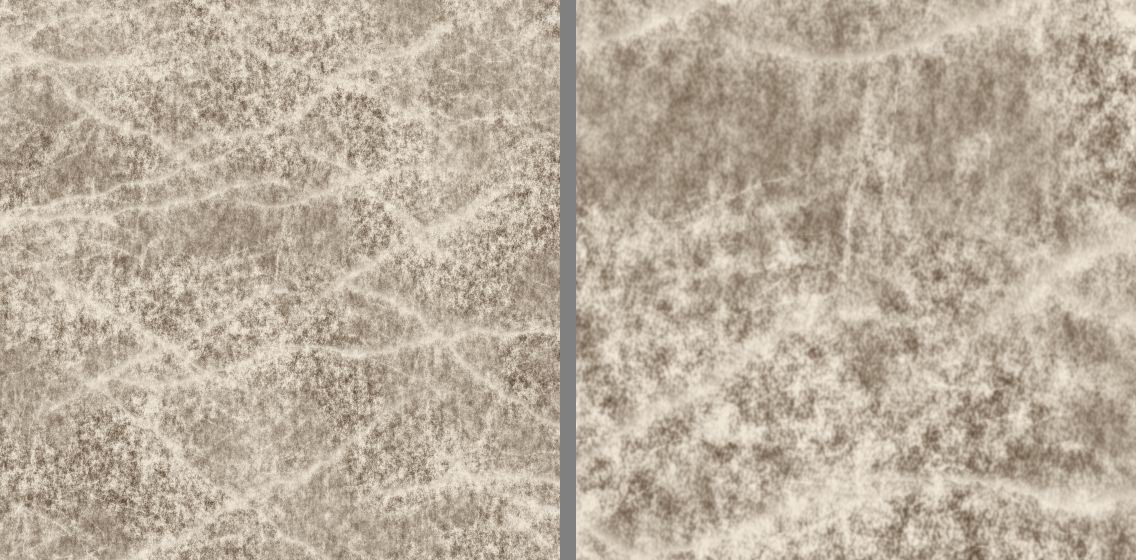
Left, the full canvas; right, a detail of the centre.
This texture is drawn by a Shadertoy shader. Its source:

```glsl
const vec3 DARK_STONE = vec3(0.50, 0.435, 0.36);
const vec3 PALE_CALCITE = vec3(0.89, 0.85, 0.785);
const float BASE_TONE = 0.40;
const float CLOUD_GAIN = 0.30;
const float GRAIN_GAIN = 0.52;
const float STREAK_GAIN = 0.20;
const float RISING = 0.42;
const float FALLING = -0.52;
const float UPRIGHT = 1.55;
const int MAIN_VEINS = 19;
const float MAIN_WIDTH = 0.0062;

float hash(vec2 p) {
    vec3 q = fract(p.xyx * 0.1031);
    q += dot(q, q.yzx + 33.33);
    return fract((q.x + q.y) * q.z);
}

float cornerSlope(vec2 cell, vec2 offset) {
    float a = 6.2832 * hash(cell);
    return dot(vec2(cos(a), sin(a)), offset);
}

// Gradient noise, roughly -0.7 to 0.7
float noise(vec2 p) {
    vec2 i = floor(p), f = p - i;
    vec2 u = f * f * f * (f * (f * 6.0 - 15.0) + 10.0);
    vec2 e = vec2(1.0, 0.0);
    float low = mix(cornerSlope(i, f), cornerSlope(i + e, f - e), u.x);
    float high = mix(cornerSlope(i + e.yx, f - e.yx), cornerSlope(i + 1.0, f - 1.0), u.x);
    return mix(low, high, u.y);
}

float fbm(vec2 p, float gain) {
    float sum = 0.0, amp = 1.0;
    for (int i = 0; i < 4; i++) {
        sum += amp * noise(p);
        p = mat2(1.64, 1.24, -1.24, 1.64) * p + 17.3;
        amp *= gain;
    }
    return sum;
}

// Coordinates along and across a direction
vec2 turn(vec2 p, float angle) {
    vec2 d = vec2(cos(angle), sin(angle));
    return vec2(dot(p, d), dot(p, vec2(-d.y, d.x)));
}

// Thin threads along the zero line of stretched noise
float strands(vec2 p, float angle, float freq, float stretch, float width) {
    vec2 q = turn(p, angle) * freq / vec2(stretch, 1.0) + angle * 17.0 + freq * 3.1;
    float n = noise(q) + 0.4 * noise(q * 2.3 + 5.0) + 0.18 * noise(q * 5.1 + 9.0);
    return exp(-abs(n) / (freq * width));
}

// Long tapered veins with frayed edges and a faint halo
float mainVeins(vec2 p, float grain) {
    float sum = 0.0;
    for (int i = 0; i < MAIN_VEINS; i++) {
        float id = float(i);
        float pick = hash(vec2(id, 7.0));
        vec2 centre = fract(vec2(0.618, 0.755) * id + vec2(0.12, 0.83));
        float angle = i % 3 == 0 ? FALLING : (i % 3 == 1 ? RISING : 0.12);
        vec2 q = turn(p - centre, angle + 0.3 * (pick - 0.5));
        float reach = mix(0.22, 0.5, hash(vec2(id, 3.0)));
        float taper = 1.0 - smoothstep(0.35, 1.0, abs(q.x) / reach);
        float bend = 0.05 * noise(vec2(q.x * 4.5, id * 5.3))
                   + 0.012 * noise(vec2(q.x * 19.0, id * 3.7));
        float d = abs(q.y + bend + 0.0022 * grain);
        float swell = 0.75 + 0.9 * noise(vec2(q.x * 11.0, id * 8.1 + 2.0));
        float width = MAIN_WIDTH * max(swell, 0.3) * (0.5 + pick);
        float core = 1.5 * exp(-d / width);
        float halo = 0.25 * exp(-d / 0.022) * max(0.7 + 1.5 * grain, 0.0);
        sum += taper * (core + halo);
    }
    return sum;
}

void mainImage(out vec4 fragColor, in vec2 fragCoord) {
    vec2 p = fragCoord / iResolution.y;
    vec2 w = p + 0.009 * vec2(fbm(p * 5.0, 0.5), fbm(p * 5.0 + 31.0, 0.5));
    w += 0.004 * vec2(noise(p * 37.0), noise(p * 37.0 + 13.0));

    // Mottled stone with crisp speckle and faint upright streaks
    float cloud = fbm(p * 3.2 + 4.0, 0.55);
    float grain = fbm(p * vec2(52.0, 42.0), 0.92);
    float streak = noise(p * vec2(130.0, 14.0)) + 0.8 * noise(p * vec2(230.0, 45.0));
    float busy = smoothstep(-0.3, 0.35, fbm(p * 4.0 + 50.0, 0.55));
    float top = smoothstep(0.68, 0.95, p.y);
    float stone = BASE_TONE + CLOUD_GAIN * cloud + STREAK_GAIN * streak
                + GRAIN_GAIN * grain * mix(0.55, 1.15, busy);

    // Broad threads and fine mesh, fading in patches
    float patchA = smoothstep(-0.25, 0.35, noise(p * 3.7 + 8.0) + 0.3 * top);
    float patchB = smoothstep(-0.25, 0.35, noise(p * 4.3 + 70.0) + 0.2 * top);
    float patchC = smoothstep(-0.15, 0.35, noise(p * vec2(6.0, 2.5) + 90.0));
    float threads = patchA * strands(w, RISING, 5.5, 3.5, 0.0052)
                  + patchB * strands(w, FALLING, 5.0, 3.5, 0.0045)
                  + patchC * strands(w, UPRIGHT, 8.0, 5.0, 0.0038);
    float mesh = patchA * strands(w, 0.36, 15.0, 3.2, 0.0023)
               + patchB * strands(w, -0.42, 17.0, 3.0, 0.0020)
               + patchC * strands(w, 1.4, 19.0, 3.5, 0.0019)
               + busy * strands(w, 0.2, 27.0, 1.9, 0.0016);
    float veil = 0.10 * top + 0.16 * busy * smoothstep(-0.1, 0.6, grain);
    float ragged = clamp(0.85 + 0.7 * grain, 0.25, 1.5);
    float pale = ragged * (threads + 0.8 * mesh) + mainVeins(w, grain) + veil;

    // Blend pale deposits over the stone
    float cover = 1.0 - exp(-1.2 * max(pale, 0.0));
    float tone = mix(stone, 1.03 + 0.12 * grain, cover);
    tone = clamp(tone, -0.3, 1.12);
    fragColor = vec4(mix(DARK_STONE, PALE_CALCITE, tone), 1.0);
}
```
